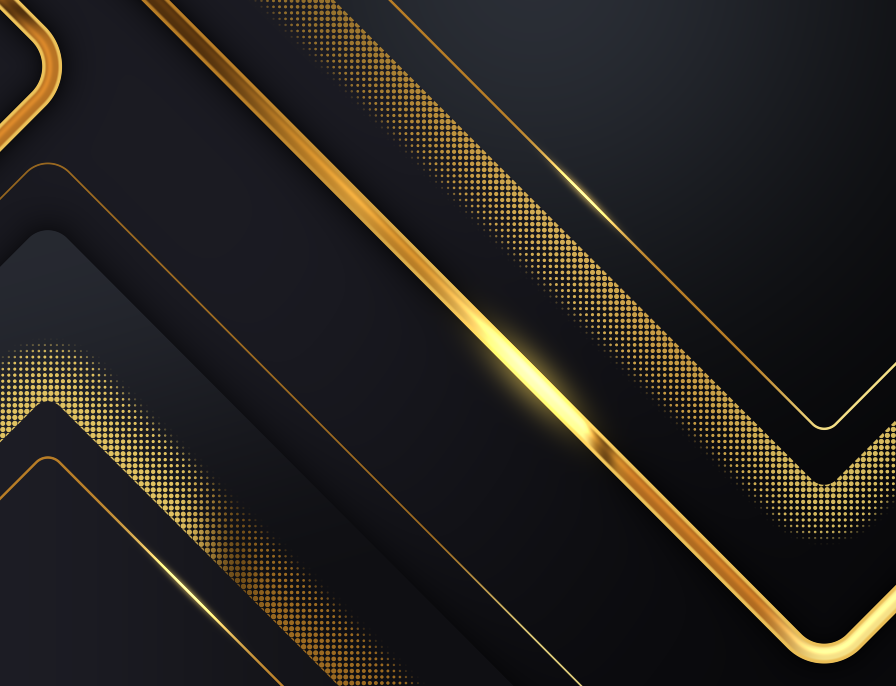
Write a WebGL 2 fragment shader that draws this background.

```glsl
#version 300 es
precision highp float;
// Dark layered chevron panels with gold bars, thin gilded lines and halftone bands.
uniform vec2 u_resolution;
out vec4 fragColor;

float pixel; // size of one pixel in canvas heights

// Signed distance to a rounded right-angled wedge opening along +y; negative inside.
float wedge(vec2 q, float radius) {
  vec2 w = radius - vec2(q.y + q.x, q.y - q.x) * 0.7071;
  return length(max(w, 0.0)) + min(max(w.x, w.y), 0.0) - radius;
}

float fill(float d) {
  return smoothstep(0.6 * pixel, -0.6 * pixel, d);
}

float bump(float x, float center, float width) {
  float t = (x - center) / width;
  return exp(-t * t);
}

// Elliptical light stretched along the falling diagonal.
float glint(vec2 q, float lengthways, float across) {
  vec2 r = vec2(q.x - q.y, q.x + q.y) * 0.7071 / vec2(lengthways, across);
  return exp(-dot(r, r));
}

// Dots shrinking away from the edge where d is zero.
float halftone(vec2 p, float d, float width) {
  float pitch = 0.0088;
  float t = clamp(d / width, 0.0, 1.0);
  vec2 cell = fract(p / pitch) - 0.5;
  float radius = mix(0.46, 0.16, t);
  float soft = 0.6 * pixel / pitch;
  float dots = smoothstep(radius + soft, radius - soft, length(cell));
  return dots * fill(-d) * (1.0 - smoothstep(0.75, 1.05, d / width));
}

// Soft shadow, polished core and bright rims around a distance line.
vec3 bar(vec3 under, float d, vec3 core, vec3 rim) {
  float a = abs(d);
  under *= 1.0 - 0.55 * exp(-max(a - 0.0145, 0.0) * 50.0);
  vec3 metal = mix(core * (1.0 + 0.2 * bump(d, -0.003, 0.004)), rim, smoothstep(0.0075, 0.0115, a));
  return mix(under, metal, fill(a - 0.0145));
}

void main() {
  pixel = 1.0 / u_resolution.y;
  vec2 p = gl_FragCoord.xy / u_resolution * vec2(1.31, 1.0);
  vec3 pale = vec3(0.96, 0.88, 0.53);
  vec3 gold = vec3(0.72, 0.49, 0.15);
  vec3 bronze = vec3(0.32, 0.19, 0.05);

  // Base gradient
  vec3 color = mix(vec3(0.105, 0.105, 0.135), vec3(0.035, 0.035, 0.045),
                   smoothstep(0.5, 1.9, p.x + 0.7 * (1.0 - p.y)));

  // Upper right panel
  float rightPanel = wedge(p - vec2(1.205, 0.283), 0.025);
  vec2 away = p - vec2(0.78, 1.05);
  vec3 slate = mix(vec3(0.02, 0.02, 0.025), vec3(0.165, 0.18, 0.21), exp(-3.6 * dot(away, away)));
  color = mix(color, slate, fill(rightPanel));

  // Right halftone band
  vec3 dotColor = mix(gold, vec3(0.84, 0.73, 0.37), 0.35 + 0.65 * smoothstep(0.95, 1.2, p.x));
  dotColor = mix(dotColor, pale, 0.35 * bump(p.x, 0.82, 0.14));
  dotColor *= mix(0.75, 1.0, smoothstep(0.4, 0.75, p.x));
  color = mix(color, dotColor, halftone(p - vec2(1.205, 0.0), rightPanel, 0.086));

  // Upper right thin line
  float line = abs(wedge(p - vec2(1.205, 0.365), 0.024));
  float shine = max(bump(p.x, 0.853, 0.06), smoothstep(1.08, 1.22, p.x));
  color = mix(color, mix(gold, pale, shine), fill(line - 0.0018));
  color += vec3(0.45, 0.36, 0.14) * glint(p - vec2(0.853, 0.717), 0.06, 0.007);

  // Left raised panel with its outer shadow
  float leftPanel = wedge(vec2(0.07, 0.681) - p, 0.04);
  color *= 1.0 - 0.45 * exp(-max(leftPanel, 0.0) * 35.0);
  vec3 panel = mix(vec3(0.06, 0.06, 0.075), vec3(0.15, 0.16, 0.19), smoothstep(0.0, 0.65, p.y - 0.3 * p.x));
  color = mix(color, panel, fill(leftPanel));

  // Left halftone band and the inner panel it surrounds
  float inner = wedge(vec2(0.07, 0.425) - p, 0.024);
  color = mix(color, mix(vec3(0.07, 0.07, 0.085), vec3(0.11, 0.11, 0.14), bump(p.x, 0.0, 0.35)), fill(inner));
  dotColor = mix(vec3(0.88, 0.76, 0.38), gold * 0.85, smoothstep(0.25, 0.36, p.x));
  dotColor *= 1.0 - 0.3 * bump(p.x, 0.34, 0.04);
  color = mix(color, dotColor, halftone(p - vec2(0.07, 0.0), inner, 0.09));

  // Left thin lines
  line = abs(wedge(vec2(0.07, 0.78) - p, 0.044));
  color = mix(color, mix(gold * 0.85, pale * 0.9, smoothstep(0.62, 0.8, p.x)), fill(line - 0.0013));
  line = abs(wedge(vec2(0.07, 0.343) - p, 0.024));
  color = mix(color, mix(gold, pale, bump(p.x, 0.27, 0.08)), fill(line - 0.0018));
  color += vec3(0.4, 0.34, 0.15) * glint(p - vec2(0.275, 0.138), 0.07, 0.006);

  // Long gold bar: tones vary along its length
  float longBar = wedge(p - vec2(1.205, 0.022), 0.061);
  vec3 core = mix(bronze, gold, smoothstep(0.28, 0.48, p.x));
  core = mix(core, vec3(0.86, 0.64, 0.25), 0.6 * bump(p.x, 0.52, 0.04));
  core = mix(core, pale, smoothstep(0.6, 0.77, p.x) * (1.0 - smoothstep(0.85, 0.875, p.x)));
  core = mix(core, bronze, 0.8 * bump(p.x, 0.885, 0.014));
  core = mix(core, vec3(0.68, 0.4, 0.12), 0.8 * smoothstep(0.89, 0.93, p.x));
  core = mix(core, pale, smoothstep(1.1, 1.21, p.x));
  vec3 rim = mix(gold, vec3(0.92, 0.75, 0.34), smoothstep(0.3, 0.75, p.x));
  color = bar(color, longBar, core, rim);
  color += vec3(0.5, 0.43, 0.18) * glint(p - vec2(0.776, 0.449), 0.1, 0.032);

  // Corner gold bar at the upper left
  float corner = wedge((vec2(0.104, 0.903) - p).yx, 0.067);
  core = mix(vec3(0.72, 0.45, 0.14), bronze, bump(p.y, 0.985, 0.025));
  color = bar(color, corner, core, vec3(0.93, 0.76, 0.35));

  fragColor = vec4(clamp(color, 0.0, 1.0), 1.0);
}
```
